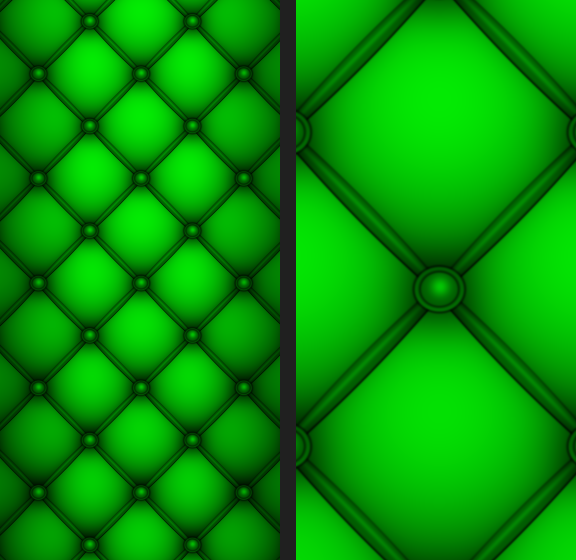
Left, the full canvas; right, a detail of the centre.
This pattern is drawn by a Shadertoy shader. Its source:

```glsl
// Green buttoned upholstery: a diamond lattice of padded cells, folded seams
// between them and a domed button on every crossing. Seams lie on the integer
// lines of a skewed lattice; light falls from above and fades to the borders.

const vec2 HALF_STEP = vec2(0.1833, 0.187);  // half the button spacing
const float CELL_WIDTH = 0.262;              // distance between parallel seams

// Lattice <-> diagonal coordinates
vec2 toDiagonal(vec2 p) { return 0.5 * vec2(p.x + p.y, p.x - p.y); }
vec2 fromDiagonal(vec2 d) { return vec2(d.x + d.y, d.x - d.y); }

float softLine(float d, float width) {
    return exp(-d * d / (width * width));
}

// Lays one pleat over the padding; across > 0 is its upper side
float addSeam(float tone, float across, float along, float light, float pixel) {
    float bulge = sin(3.14159 * along);
    float halfWidth = 0.006 + 0.0045 * bulge;
    float lineWidth = max(0.0018, 0.55 * pixel);
    tone *= 1.0 - 0.17 * exp(-max(abs(across) - halfWidth, 0.0) / 0.012);

    // The fold rises out of the lower crease and flattens into the upper cell
    float pleat = 0.39 + 0.17 * softLine(across - 0.2 * halfWidth, 0.0035);
    pleat *= light * (0.7 + 0.3 * bulge);
    float edge = max(0.0025, pixel);
    tone = mix(tone, pleat, 1.0 - smoothstep(-edge, edge, abs(across) - halfWidth));

    tone *= 1.0 - 0.62 * softLine(across + halfWidth, lineWidth);
    return tone * (1.0 - (0.38 - 0.16 * bulge) * softLine(across - halfWidth, lineWidth));
}

// Domed button with a narrow rounded rim
float addButton(float tone, vec2 d, float light, float pixel) {
    float r = length(d * vec2(0.94, 1.04));
    vec2 shade = d + vec2(0.0, 0.006);
    tone *= 1.0 - 0.5 * exp(-dot(shade, shade) / 0.0022);

    float rim = 0.29 + 0.1 * softLine(r - 0.0255, 0.0025) - 0.05 * d.y / 0.03;
    vec2 glint = d - vec2(0.001, 0.003);
    float dome = 0.36 + 0.42 * exp(-dot(glint, glint) / 0.00013);
    float edge = max(0.0018, pixel);
    float button = mix(dome, rim, smoothstep(-edge, edge, r - 0.0215));
    button *= 1.0 - 0.35 * softLine(r - 0.0215, max(0.0018, pixel));

    tone = mix(tone, button * mix(0.6, 1.0, light), 1.0 - smoothstep(-edge, edge, r - 0.0285));
    return tone * (1.0 - 0.42 * softLine(r - 0.029, max(0.0018, pixel)));
}

void mainImage(out vec4 fragColor, in vec2 fragCoord) {
    float pixel = 1.0 / iResolution.x;
    vec2 uv = fragCoord * pixel;
    vec2 p = (uv - vec2(0.504, 1.737)) / HALF_STEP;
    vec2 diagonal = toDiagonal(p);

    // Overall light: dimmer at the sides and towards the bottom
    float height = smoothstep(0.0, 1.4, uv.y);
    float light = 1.0 - 0.4 * smoothstep(0.15, 0.52, abs(uv.x - 0.5));
    light *= mix(0.86, 1.0, height);

    // Padding, brightest a little above the middle of each cell
    vec2 local = p - fromDiagonal(floor(diagonal) + 0.5);
    vec2 fromHighlight = local - vec2(0.0, 0.2);
    float tone = 0.925 - mix(0.64, 0.47, height) * dot(fromHighlight, fromHighlight);
    tone = max(tone, 0.08) * light;

    // Pleats along both diagonals
    vec2 nearest = floor(diagonal + 0.5);
    vec2 across = (diagonal - nearest) * vec2(1.0, -1.0) * CELL_WIDTH;
    vec2 along = fract(diagonal.yx);
    tone = addSeam(tone, across.x, along.x, light, pixel);
    tone = addSeam(tone, across.y, along.y, light, pixel);

    // Buttons on the crossings
    tone = addButton(tone, (p - fromDiagonal(nearest)) * HALF_STEP, light, pixel);

    tone = clamp(tone, 0.0, 1.0);
    fragColor = vec4(0.012 * tone, tone, 0.014 * tone, 1.0);
}
```
